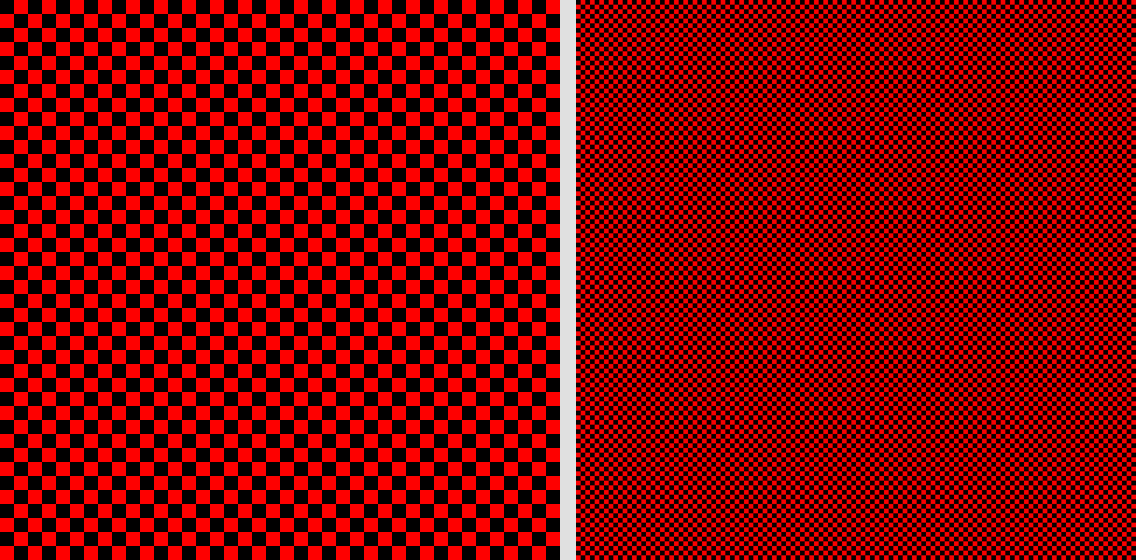
Left, the tile; right, the same tile 3 across and 3 down.
This pattern is drawn by a Shadertoy shader. Its source:

```glsl
// Red and black checkerboard: 20 repeats (40 squares) across and down.
// Two square waves, one per axis, are multiplied to give the checks;
// each wave is box-filtered over one pixel so the edges stay smooth.

#define REPEATS 20.0
#define RED vec3(0.995, 0.0, 0.0)
#define BLACK vec3(0.005, 0.0, 0.0)

// Square wave per axis: +1 in even cells, -1 in odd cells, averaged over a pixel.
vec2 filteredSquareWave(vec2 cellPos, vec2 pixelSize) {
    vec2 edgeDistance = 0.5 - abs(mod(cellPos + 0.5, 2.0) - 1.0);
    return clamp(edgeDistance / (0.5 * pixelSize), -1.0, 1.0);
}

void mainImage(out vec4 fragColor, in vec2 fragCoord) {
    // Canvas position and pixel size, measured in squares
    vec2 pixelSize = 2.0 * REPEATS / iResolution.xy;
    vec2 cellPos = fragCoord * pixelSize;

    // Equal signs give red, opposite signs give black
    vec2 wave = filteredSquareWave(cellPos, pixelSize);
    float redCoverage = 0.5 + 0.5 * wave.x * wave.y;

    fragColor = vec4(mix(BLACK, RED, redCoverage), 1.0);
}
```
